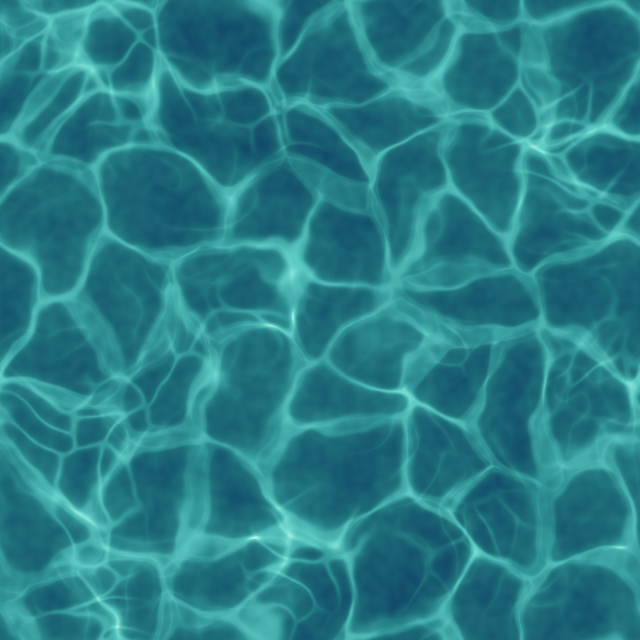
Reproduce this texture procedurally as a three.js fragment shader.

```glsl
// Pool caustics: a warped, tiling cell web drawn as two drifting strands of light,
// with a veil filled in between them, finer threads and wisps over mottled water.
// All noise lives on wrapped integer lattices, so every edge joins its opposite.

#define CELLS 7.0          // main web cells per side
#define FINE_CELLS 13.0    // small web cells per side
#define WARP 0.085         // large bending of the web
#define SPLIT 0.085        // how far the two strands drift apart
#define ROUNDING 22.0      // lower fills the junctions more
#define HALO 0.015         // reach of the soft glow around a strand
#define WATER 0.36         // tone of the unlit water
#define STRAND_GAIN 0.43
#define VEIL_GAIN 0.12
#define FINE_GAIN 0.24
#define WISP_GAIN 0.11
#define KNEE 0.68          // tones above this are compressed

varying vec2 vUv;

vec2 wrapCell(vec2 cell, float period) {
  return floor(mod(cell + 0.5, period));
}

vec2 hash2(vec2 p) {
  return fract(sin(vec2(dot(p, vec2(127.1, 311.7)), dot(p, vec2(269.5, 183.3)))) * 4375.85);
}

float cornerDot(vec2 cell, vec2 corner, vec2 f, float period, float seed) {
  float angle = 6.2832 * hash2(wrapCell(cell + corner, period) + seed).x;
  return dot(vec2(cos(angle), sin(angle)), f - corner);
}

// Gradient noise with a whole number of lattice cells per side, about -0.7 to 0.7
float gradientNoise(vec2 uv, float period, float seed) {
  vec2 cell = floor(uv * period);
  vec2 f = uv * period - cell;
  vec2 s = f * f * f * (f * (f * 6.0 - 15.0) + 10.0);
  float low = mix(cornerDot(cell, vec2(0, 0), f, period, seed),
                  cornerDot(cell, vec2(1, 0), f, period, seed), s.x);
  float high = mix(cornerDot(cell, vec2(0, 1), f, period, seed),
                   cornerDot(cell, vec2(1, 1), f, period, seed), s.x);
  return mix(low, high, s.y);
}

vec2 noise2(vec2 uv, float period, float seed) {
  return vec2(gradientNoise(uv, period, seed), gradientNoise(uv, period, seed + 17.0));
}

// Rounded distance to the nearest cell border (x) and the wrapped cell id (yz)
vec3 cellWeb(vec2 uv, float period, float seed) {
  vec2 cell = floor(uv * period);
  vec2 f = uv * period - cell;
  vec2 home = vec2(0.0), toHome = vec2(0.0);
  float nearest = 9.0;
  for (int y = -1; y <= 1; y++) {
    for (int x = -1; x <= 1; x++) {
      vec2 g = vec2(x, y);
      vec2 r = g + hash2(wrapCell(cell + g, period) + seed) - f;
      float d = dot(r, r);
      if (d < nearest) { nearest = d; home = g; toHome = r; }
    }
  }
  float sum = 0.0;
  for (int y = -2; y <= 2; y++) {
    for (int x = -2; x <= 2; x++) {
      vec2 g = home + vec2(x, y);
      vec2 r = g + hash2(wrapCell(cell + g, period) + seed) - f;
      vec2 gap = r - toHome;
      if (dot(gap, gap) > 0.0001) {
        sum += exp(-ROUNDING * dot(0.5 * (toHome + r), normalize(gap)));
      }
    }
  }
  float border = max(-log(max(sum, 0.000001)) / ROUNDING, 0.0);
  return vec3(border / period, wrapCell(cell + home, period));
}

// Bright core with a soft skirt
float strand(float d, float width) {
  return 0.6 * exp(-d * d / (width * width)) + 0.4 * exp(-d / HALO);
}

// Loose threads along the zero lines of noise, present only in patches
float wisp(vec2 p, float period, float seed) {
  float mask = smoothstep(-0.1, 0.35, gradientNoise(vUv, 5.0, seed + 7.0));
  return mask * exp(-12.0 * abs(gradientNoise(p, period, seed)));
}

vec3 waterColour(float tone) {
  vec3 c = mix(vec3(0.07, 0.30, 0.42), vec3(0.11, 0.42, 0.47), clamp((tone - 0.30) / 0.12, 0.0, 1.0));
  c = mix(c, vec3(0.19, 0.58, 0.59), clamp((tone - 0.42) / 0.16, 0.0, 1.0));
  c = mix(c, vec3(0.37, 0.80, 0.77), clamp((tone - 0.58) / 0.22, 0.0, 1.0));
  return mix(c, vec3(0.78, 1.0, 0.93), clamp((tone - 0.80) / 0.20, 0.0, 1.0));
}

void main() {
  // Bend the plane at three scales
  vec2 bent = vUv + WARP * noise2(vUv, 4.0, 3.0) + 0.026 * noise2(vUv, 10.0, 41.0);
  bent += 0.009 * noise2(vUv, 24.0, 67.0);

  // Two strands of one web, each fading along its way
  vec2 drift = SPLIT * noise2(vUv, 5.0, 89.0) + 0.015 * noise2(vUv, 14.0, 101.0);
  vec3 webA = cellWeb(bent + 0.5 * drift, CELLS, 5.0);
  vec3 webB = cellWeb(bent - 0.5 * drift, CELLS, 5.0);
  float vary = gradientNoise(vUv, 6.0, 113.0);
  vec2 fade = clamp(0.85 + 0.9 * noise2(vUv, 8.0, 281.0), 0.25, 1.2);
  float width = 0.005 + 0.003 * vary;
  float light = (0.5 + 0.3 * vary) * fade.x * strand(webA.x, width)
              + (0.5 - 0.3 * vary) * fade.y * strand(webB.x, width);

  // Veil where the two webs disagree, streaked lengthwise
  float apart = step(0.5, distance(webA.yz, webB.yz));
  float streaks = 1.0 + 0.9 * gradientNoise(bent + drift, 26.0, 307.0);
  float veil = apart * streaks * smoothstep(0.0, 0.006, min(webA.x, webB.x));

  // Finer threads in patches, and wisps at two scales
  float patches = smoothstep(-0.05, 0.35, gradientNoise(vUv, 4.0, 131.0));
  float fine = patches * strand(cellWeb(bent + drift, FINE_CELLS, 23.0).x, 0.0045);
  float wisps = wisp(bent + 1.5 * drift, 6.0, 173.0) + 0.8 * wisp(bent - drift, 12.0, 331.0);

  // Mottled water
  float mottle = 0.10 * gradientNoise(vUv, 3.0, 191.0) + 0.07 * gradientNoise(bent, 9.0, 211.0)
               + 0.06 * gradientNoise(bent, 24.0, 229.0) + 0.05 * gradientNoise(vUv, 56.0, 241.0);

  // Compressed highlights, with sparkles at a few bright crossings
  float tone = WATER + mottle + STRAND_GAIN * light + VEIL_GAIN * veil
             + FINE_GAIN * fine + WISP_GAIN * wisps;
  tone = min(tone, KNEE) + 0.6 * max(tone - KNEE, 0.0);
  tone += 0.2 * pow(min(light, 1.0), 5.0) * smoothstep(0.1, 0.5, gradientNoise(vUv, 9.0, 263.0));
  gl_FragColor = vec4(waterColour(tone), 1.0);
}
```
